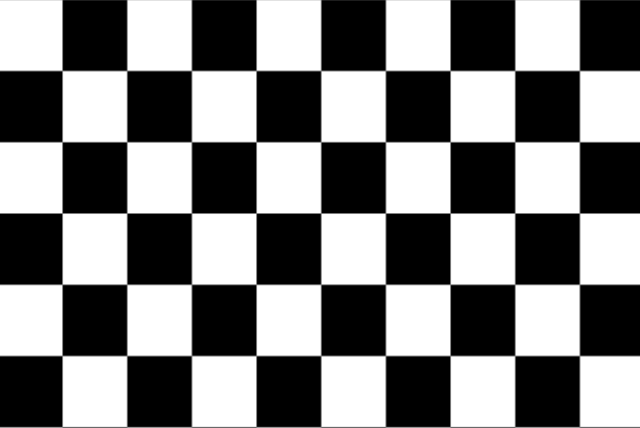
This pattern is drawn by a WebGL 1 fragment shader. Its source:

```glsl
precision highp float;
// Black and white checkerboard, ten columns by six rows, slightly off the canvas
// edges. Each axis is a wave that flips sign at every cell edge; the product of
// the two waves picks the colour and leaves a thin soft grey seam between cells.

uniform vec2 u_resolution;

const vec2 CELL = vec2(0.10104, 0.1665);   // cell size, as a share of the canvas
const vec2 FIRST_EDGE = vec2(0.0978, 0.0016); // one grid crossing, from lower left
const float SEAM_HALF_WIDTH = 0.0023;      // in canvas heights
const vec3 DARK = vec3(0.0);
const vec3 LIGHT = vec3(1.0);

// +1 in even cells, -1 in odd ones, ramping through 0 at the edges.
vec2 alternatingWave(vec2 grid, vec2 cellSize, float halfWidth) {
  vec2 parity = 1.0 - 2.0 * mod(floor(grid), 2.0);
  vec2 edgeDistance = (0.5 - abs(fract(grid) - 0.5)) * cellSize;
  return parity * clamp(edgeDistance / halfWidth, 0.0, 1.0);
}

void main() {
  vec2 uv = gl_FragCoord.xy / u_resolution;
  vec2 grid = (uv - FIRST_EDGE) / CELL;

  // Distances are measured in canvas heights, never finer than half a pixel.
  vec2 cellSize = CELL * vec2(u_resolution.x / u_resolution.y, 1.0);
  float halfWidth = max(SEAM_HALF_WIDTH, 0.5 / u_resolution.y);

  vec2 wave = alternatingWave(grid, cellSize, halfWidth);
  float light = 0.5 + 0.5 * wave.x * wave.y;
  gl_FragColor = vec4(mix(DARK, LIGHT, light), 1.0);
}
```
